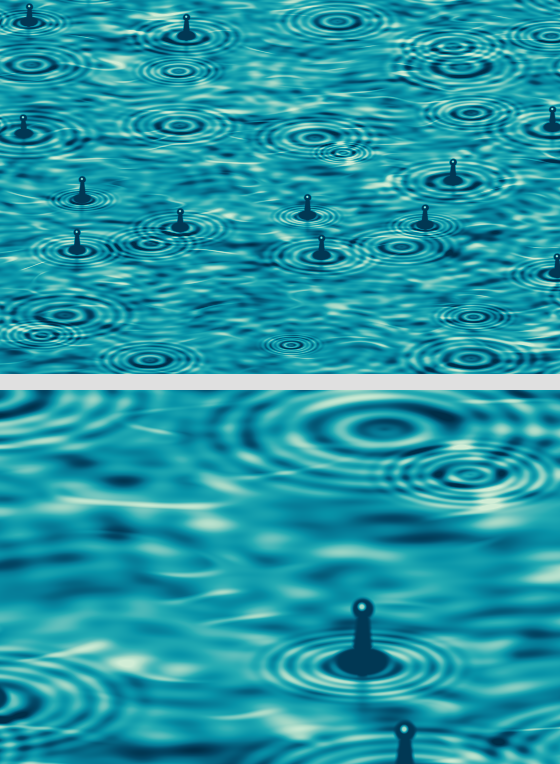
Top: the whole. Bottom: its middle third, enlarged.
This texture is drawn by a WebGL 1 fragment shader. Its source:

```glsl
precision highp float;
// Rain falling on teal water: wavy reflections, ripple rings, craters and small jets.
uniform vec2 u_resolution;

const float TAU = 6.28318;
const float SQUASH = 0.36; // foreshortening of circles on the water plane

float hash(vec2 p) {
  return fract(sin(dot(p, vec2(127.1, 311.7))) * 43758.5453);
}

vec2 hash2(vec2 p) {
  return vec2(hash(p), hash(p + 31.7));
}

float lattice(vec2 cell, vec2 offset) {
  return dot(hash2(cell) * 2.0 - 1.0, offset);
}

// Gradient noise, centred on zero
float gradientNoise(vec2 p) {
  vec2 i = floor(p), f = fract(p);
  vec2 u = f * f * f * (f * (f * 6.0 - 15.0) + 10.0);
  vec2 e = vec2(1.0, 0.0);
  float low = mix(lattice(i, f), lattice(i + e, f - e), u.x);
  float high = mix(lattice(i + e.yx, f - e.yx), lattice(i + 1.0, f - 1.0), u.x);
  return mix(low, high, u.y);
}

float bell(float x, float width) {
  return exp(-x * x / (width * width));
}

float ripple(float d, float radius, float wavelength, float width) {
  return sin(TAU * (d - radius) / wavelength) * bell(d - radius, width);
}

// Wind chop: stretched waves plus thin bright glints along their crests
float chop(vec2 p) {
  float waves = 3.1 * gradientNoise(p * vec2(8.0, 42.0))
              + 2.0 * gradientNoise(p * vec2(17.0, 80.0) + 9.0)
              + 1.3 * gradientNoise(p * vec2(3.5, 13.0) + 23.0);
  float crest = abs(gradientNoise(p * vec2(6.5, 34.0) + 51.0));
  float patches = smoothstep(-0.05, 0.3, gradientNoise(p * vec2(8.0, 21.0) + 77.0));
  return waves + 1.8 * patches * smoothstep(0.11, 0.0, crest);
}

// Wide, faint rings left by older drops
float oldRipples(vec2 q, float cell, float seed) {
  float sum = 0.0;
  for (int j = -1; j <= 1; j++) {
    for (int i = -1; i <= 1; i++) {
      vec2 id = floor(q / cell) + vec2(float(i), float(j));
      vec2 away = q - (id + 0.2 + 0.6 * hash2(id + seed)) * cell;
      float d = length(away);
      float radius = cell * mix(0.25, 0.6, hash(id + seed + 7.3));
      float facing = 0.3 + 0.7 * abs(away.y) / (d + 0.001);
      sum += facing * ripple(d, radius, 0.055, cell * 0.22);
    }
  }
  return sum;
}

// Jet rising from a drop: x = dark body, y = bright glint
vec2 jet(vec2 e, float height) {
  float along = clamp(e.y / height, 0.0, 1.0);
  float column = length(e - vec2(0.0, along * height)) - mix(0.010, 0.004, along);
  float mound = length((e - vec2(0.0, 0.004)) * vec2(0.55, 1.0)) - 0.013;
  vec2 top = e - vec2(0.0, height);
  float bead = length(top) - 0.009;
  float body = smoothstep(0.003, -0.002, min(min(column, mound), bead));
  float mirror = 0.35 * bell(e.x, 0.007) * smoothstep(-0.07, -0.02, e.y) * step(e.y, 0.0);
  float glint = smoothstep(0.005, 0.001, length(top - vec2(-0.001, 0.002)));
  return vec2(max(body, mirror), glint);
}

// Fresh drops: x = ring tone, y = calm water, z = jet body, w = jet glint
vec4 freshDrops(vec2 q, float cell) {
  vec4 result = vec4(0.0);
  for (int j = -1; j <= 1; j++) {
    for (int i = -1; i <= 1; i++) {
      vec2 id = floor(q / cell) + vec2(float(i), float(j));
      if (hash(id + 3.9) > 0.82) continue;
      vec2 away = q - (id + 0.15 + 0.7 * hash2(id + 14.2)) * cell;
      float d = length(away);
      float r = mix(0.035, 0.088, hash(id + 41.6));
      float up = away.y / (d + 0.001);
      float rings = 1.5 * bell(d - 1.12 * r, 0.13 * r) * (0.4 + 0.6 * abs(up))
                  - 2.1 * bell(d - 0.85 * r, 0.17 * r) * (0.75 - 0.3 * up)
                  + 1.2 * ripple(d, 0.4 * r, 0.5 * r, 0.35 * r)
                  + 0.9 * ripple(d, 1.75 * r, 0.42 * r, 0.6 * r)
                  - 1.6 * bell(d, 0.2 * r);
      float kind = hash(id + 63.8);
      vec2 spout = jet(away * vec2(1.0, SQUASH), mix(0.02, 0.055, kind)) * step(0.66, kind);
      result.x += rings;
      result.yzw = max(result.yzw, vec3(bell(d, 1.3 * r), spout));
    }
  }
  return result;
}

vec3 blend(vec3 below, vec3 above, float from, float to, float tone) {
  return mix(below, above, clamp((tone - from) / (to - from), 0.0, 1.0));
}

vec3 waterColor(float tone) {
  vec3 c = blend(vec3(0.0, 0.18, 0.28), vec3(0.01, 0.29, 0.41), -2.5, -1.7, tone);
  c = blend(c, vec3(0.02, 0.47, 0.58), -1.7, -0.88, tone);
  c = blend(c, vec3(0.03, 0.58, 0.66), -0.88, -0.16, tone);
  c = blend(c, vec3(0.14, 0.67, 0.70), -0.16, 0.55, tone);
  c = blend(c, vec3(0.41, 0.76, 0.74), 0.55, 1.23, tone);
  c = blend(c, vec3(0.65, 0.85, 0.78), 1.23, 1.96, tone);
  return blend(c, vec3(0.82, 0.93, 0.84), 1.96, 2.9, tone);
}

void main() {
  vec2 p = gl_FragCoord.xy / u_resolution.y;
  vec2 bend = vec2(gradientNoise(p * vec2(5.0, 9.0)), gradientNoise(p * vec2(4.0, 6.0) + 40.0));
  vec2 wavy = p + bend * vec2(0.05, 0.035);
  vec2 plane = vec2(p.x, p.y / SQUASH);
  vec2 swell = plane + 0.02 * gradientNoise(p * vec2(12.0, 26.0));
  vec4 drops = freshDrops(plane + 0.006 * bend, 0.34);

  float strength = 0.95 + 0.8 * gradientNoise(p * vec2(3.0, 5.0) + 88.0);
  float old = oldRipples(swell, 0.6, 5.0) + 0.7 * oldRipples(swell, 0.38, 19.0);
  float tone = (chop(wavy) * strength + 0.6 * old) * (1.0 - 0.6 * drops.y);
  tone += drops.x + 0.3 * (p.y - 0.5) - 0.05;
  tone = mix(tone, -2.2, drops.z);
  tone = mix(tone, 2.0, drops.w);
  gl_FragColor = vec4(waterColor(tone), 1.0);
}
```
